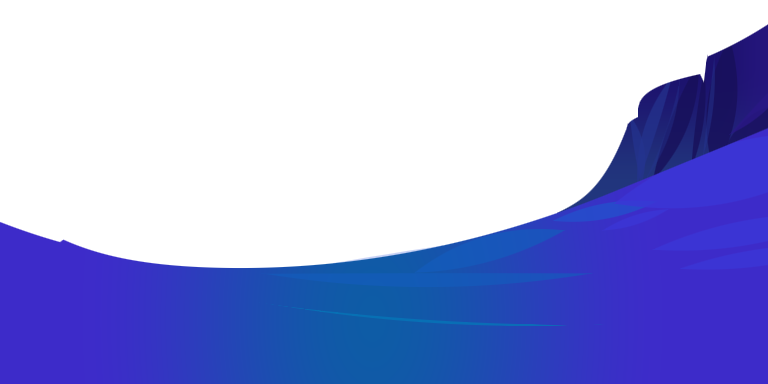
This background is drawn by a Shadertoy shader. Its source:

```glsl
// A curved blue-violet hillside with a dark faceted cliff rising at the right, on white.

// Antialiased coverage of a signed field, positive inside
float fill(float d) {
    return clamp(0.5 + d / max(fwidth(d), 1e-5), 0.0, 1.0);
}

// Tapered streak from a to b, bowed to its left side
float streak(vec2 p, vec2 a, vec2 b, float bow, float halfWidth) {
    vec2 along = b - a, q = p - a;
    float len = length(along);
    float t = dot(q, along) / (len * len);
    float side = (along.x * q.y - along.y * q.x) / len;
    float arch = 4.0 * t * (1.0 - t);
    return fill(halfWidth * arch - abs(side - bow * arch));
}

// Ground line: a shallow bowl, straight on the right, with a small lip on the left
float hillHeight(float x) {
    float d = x - 0.625;
    float q = min(d, 0.97);
    float left = min(d, 0.0);
    float bowl = 0.302 + 0.21 * q * q + 0.66 * pow(left * left, 2.0) + 0.41 * max(d - 0.97, 0.0);
    float bank = 0.422 - 0.39 * x + 0.35 * x * x;
    return mix(bank, bowl, smoothstep(0.155, 0.167, x));
}

// Cliff skyline: concave foot, shoulder, rounded block, notch, upper block
float cliffHeight(float x) {
    float t = (x - 1.45) / 0.183;
    if (x < 1.633) return 0.445 + 0.09 * t + 0.134 * t * t * t;
    if (x < 1.661) return mix(0.669, 0.695, sqrt((x - 1.633) / 0.028));
    if (x < 1.823) return 0.695 + 0.112 * pow((x - 1.661) / 0.162, 0.31);
    if (x < 1.833) return mix(0.807, 0.786, (x - 1.823) / 0.01);
    if (x < 1.841) return mix(0.786, 0.852, (x - 1.833) / 0.008);
    float u = x - 1.841;
    return 0.852 + 0.42 * u + 0.7 * u * u;
}

vec3 cliffColor(vec2 p) {
    vec3 shadow = vec3(0.09, 0.06, 0.35);
    vec3 ridge = vec3(0.14, 0.20, 0.56);
    vec3 violet = vec3(0.16, 0.09, 0.52);
    vec3 col = mix(vec3(0.13, 0.21, 0.49), vec3(0.11, 0.07, 0.43), smoothstep(0.50, 0.82, p.y));
    col = mix(col, violet, 0.6 * smoothstep(1.86, 2.0, p.x));

    // Left block facets
    col = mix(col, ridge, 0.7 * streak(p, vec2(1.67, 0.52), vec2(1.64, 0.70), -0.010, 0.013));
    col = mix(col, ridge, 0.7 * streak(p, vec2(1.66, 0.52), vec2(1.75, 0.80), 0.012, 0.016));
    col = mix(col, shadow, 0.8 * streak(p, vec2(1.70, 0.53), vec2(1.82, 0.84), -0.010, 0.024));
    col = mix(col, ridge, 0.4 * streak(p, vec2(1.68, 0.53), vec2(1.77, 0.79), -0.015, 0.006));

    // Crack and right block facets
    col = mix(col, shadow, 0.8 * streak(p, vec2(1.80, 0.56), vec2(1.834, 0.82), -0.006, 0.010));
    col = mix(col, shadow, 0.8 * streak(p, vec2(1.86, 0.55), vec2(1.90, 0.90), 0.0, 0.038));
    col = mix(col, ridge, 0.5 * streak(p, vec2(1.83, 0.59), vec2(1.86, 0.85), -0.006, 0.006));
    col = mix(col, shadow, 0.7 * streak(p, vec2(1.89, 0.62), vec2(2.12, 0.72), 0.025, 0.025));
    col = mix(col, violet, 0.8 * streak(p, vec2(1.90, 0.65), vec2(2.08, 0.84), -0.012, 0.014));
    return col;
}

vec3 hillColor(vec2 p) {
    vec3 azure = vec3(0.075, 0.36, 0.74);
    vec3 periwinkle = vec3(0.23, 0.21, 0.84);

    // Teal-blue heart fading to violet on both sides
    float reach = length((p - vec2(0.97, 0.17)) * vec2(1.0, 0.6)) / 0.78;
    vec3 col = mix(vec3(0.055, 0.36, 0.65), vec3(0.24, 0.17, 0.79), smoothstep(0.0, 1.0, reach));

    // Blue sheets in the middle
    col = mix(col, azure, 0.65 * streak(p, vec2(0.69, 0.287), vec2(1.54, 0.288), -0.017, 0.018));
    col = mix(col, azure, 0.7 * streak(p, vec2(1.08, 0.29), vec2(1.47, 0.40), 0.008, 0.033));
    col = mix(col, vec3(0.14, 0.31, 0.80), 0.8 * streak(p, vec2(1.44, 0.425), vec2(1.71, 0.475), 0.0, 0.020));

    // Pale violet bands on the right slope
    col = mix(col, periwinkle, 0.8 * streak(p, vec2(1.60, 0.47), vec2(2.25, 0.64), 0.0, 0.075));
    col = mix(col, periwinkle, 0.8 * streak(p, vec2(1.57, 0.40), vec2(1.74, 0.455), 0.0, 0.012));
    col = mix(col, periwinkle, 0.8 * streak(p, vec2(1.70, 0.35), vec2(2.20, 0.44), 0.0, 0.032));
    col = mix(col, periwinkle, 0.8 * streak(p, vec2(1.77, 0.30), vec2(2.20, 0.36), 0.0, 0.022));

    // Thin teal arc
    return mix(col, vec3(0.02, 0.46, 0.72), 0.8 * streak(p, vec2(0.737, 0.203), vec2(1.52, 0.154), -0.016, 0.0035));
}

void mainImage(out vec4 fragColor, in vec2 fragCoord) {
    vec2 p = fragCoord / iResolution.xy * vec2(2.0, 1.0);
    float ground = hillHeight(p.x);
    vec3 col = vec3(1.0);

    // Cliff behind the hill
    float cliff = fill(cliffHeight(p.x) - p.y) * step(1.45, p.x);
    col = mix(col, cliffColor(p), cliff);

    // Pale sliver along the rim, then the hill itself
    float rim = 0.005 * smoothstep(0.84, 0.98, p.x) * smoothstep(1.18, 1.04, p.x);
    col = mix(col, vec3(0.78, 0.82, 0.96), fill(ground + rim - p.y) * step(0.0005, rim));
    col = mix(col, hillColor(p), fill(ground - p.y));

    fragColor = vec4(col, 1.0);
}
```
